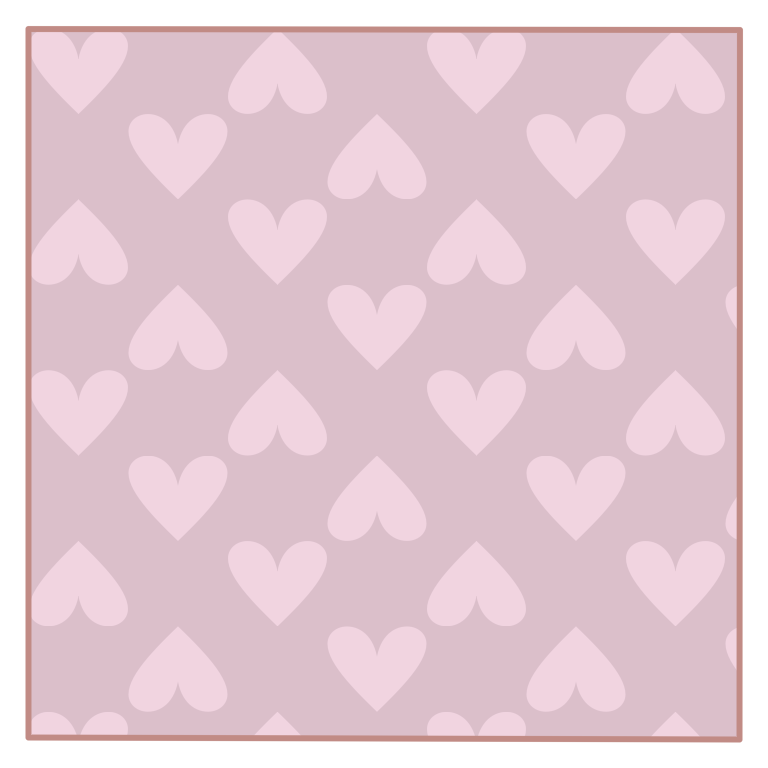
Write a WebGL 1 fragment shader that draws this pattern.

```glsl
precision highp float;

uniform vec2 u_resolution;

// Colours
const vec3 PAPER = vec3(1.0);
const vec3 MAUVE = vec3(0.858, 0.748, 0.793);
const vec3 PINK = vec3(0.945, 0.832, 0.880);
const vec3 CLAY = vec3(0.758, 0.547, 0.522);

// Lattice of hearts, in canvas units
const vec2 LATTICE_TOP_LEFT = vec2(0.0374, 0.9628);
const vec2 PITCH = vec2(0.12956, 0.1112);
const float HEART_HEIGHT = 0.1111;
const vec2 EMPTY_CELL = vec2(7.0, 1.0);

// Slightly uneven frame
const vec2 TOP_LEFT = vec2(0.0371, 0.9622);
const vec2 TOP_RIGHT = vec2(0.9635, 0.9609);
const vec2 BOTTOM_RIGHT = vec2(0.9629, 0.0371);
const vec2 BOTTOM_LEFT = vec2(0.0371, 0.0397);
const float FRAME_HALF_WIDTH = 0.0039;

// Right half of the heart outline, tip at the origin, height 1
const vec2 TIP = vec2(0.0);
const vec2 SIDE = vec2(0.580, 0.797);
const vec2 CROWN = vec2(0.352, 1.0);
const vec2 NOTCH = vec2(0.0, 0.648);
const int CURVE_STEPS = 14;

float segmentDistance(vec2 p, vec2 a, vec2 b) {
  vec2 ab = b - a;
  float t = clamp(dot(p - a, ab) / dot(ab, ab), 0.0, 1.0);
  return length(p - a - ab * t);
}

vec2 bezier(vec2 a, vec2 b, vec2 c, vec2 d, float t) {
  float s = 1.0 - t;
  return s * s * s * a + 3.0 * s * s * t * b + 3.0 * s * t * t * c + t * t * t * d;
}

// x: nearest distance, y: sign flipped at each crossing of a ray towards +x
vec2 traceCurve(vec2 trace, vec2 p, vec2 a, vec2 b, vec2 c, vec2 d) {
  vec2 from = a;
  for (int i = 1; i <= CURVE_STEPS; i++) {
    vec2 to = bezier(a, b, c, d, float(i) / float(CURVE_STEPS));
    trace.x = min(trace.x, segmentDistance(p, from, to));
    if ((from.y > p.y) != (to.y > p.y)) {
      float crossing = from.x + (to.x - from.x) * (p.y - from.y) / (to.y - from.y);
      if (crossing > p.x) trace.y = -trace.y;
    }
    from = to;
  }
  return trace;
}

float heartDistance(vec2 p) {
  p.x = abs(p.x);
  vec2 trace = vec2(10.0, 1.0);
  trace = traceCurve(trace, p, TIP, vec2(0.317, 0.305), vec2(0.580, 0.586), SIDE);
  trace = traceCurve(trace, p, SIDE, vec2(0.580, 0.914), vec2(0.480, 1.0), CROWN);
  trace = traceCurve(trace, p, CROWN, vec2(0.199, 1.0), vec2(0.047, 0.891), NOTCH);
  return trace.x * trace.y;
}

// Hearts fill alternate cells and turn over every second step
float latticeDistance(vec2 p) {
  vec2 grid = vec2(p.x - LATTICE_TOP_LEFT.x, LATTICE_TOP_LEFT.y - p.y) / PITCH;
  vec2 cell = floor(grid);
  vec2 local = fract(grid);
  float phase = mod(cell.y - cell.x + 0.5, 4.0);
  bool vacant = mod(phase, 2.0) > 1.0 || distance(cell, EMPTY_CELL) < 0.5;
  if (vacant) return 1.0;
  float height = phase < 2.0 ? 1.0 - local.y : local.y;
  vec2 q = vec2(local.x - 0.5, height) * PITCH / HEART_HEIGHT;
  return heartDistance(q) * HEART_HEIGHT;
}

float frameDistance(vec2 p) {
  float across = min(segmentDistance(p, TOP_LEFT, TOP_RIGHT),
                     segmentDistance(p, BOTTOM_LEFT, BOTTOM_RIGHT));
  float down = min(segmentDistance(p, TOP_LEFT, BOTTOM_LEFT),
                   segmentDistance(p, TOP_RIGHT, BOTTOM_RIGHT));
  return min(across, down) - FRAME_HALF_WIDTH;
}

// Panel whose edges lie hidden under the frame
float panelDistance(vec2 p) {
  vec2 low = 0.5 * (BOTTOM_LEFT + vec2(TOP_LEFT.x, BOTTOM_RIGHT.y));
  vec2 high = 0.5 * (TOP_RIGHT + vec2(BOTTOM_RIGHT.x, TOP_LEFT.y));
  vec2 d = max(low - p, p - high);
  return max(d.x, d.y);
}

void main() {
  float size = min(u_resolution.x, u_resolution.y);
  vec2 p = (gl_FragCoord.xy - 0.5 * u_resolution) / size + 0.5;
  float soft = 0.7 / size;

  vec3 fabric = mix(PINK, MAUVE, smoothstep(-soft, soft, latticeDistance(p)));
  vec3 color = mix(fabric, PAPER, smoothstep(-soft, soft, panelDistance(p)));
  color = mix(CLAY, color, smoothstep(-soft, soft, frameDistance(p)));
  gl_FragColor = vec4(color, 1.0);
}
```
